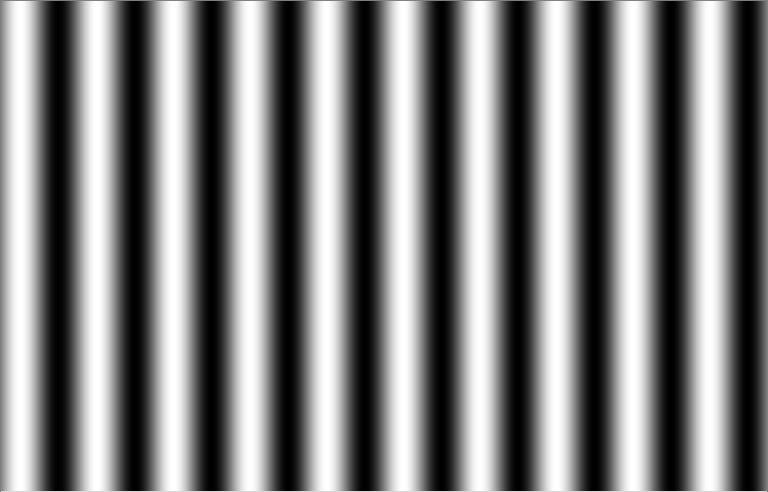
Reproduce this pattern procedurally as a Shadertoy shader.

```glsl
// Ten vertical bands whose brightness follows a pure sine wave from black to white,
// enclosed by a hairline frame: grey on the left, right and top, paler at the bottom.
// Lengths are in canvas heights; the frame is smoothed by its coverage of each pixel.

const float TAU = 6.2831853;
const float CYCLES = 10.0;
const float FRAME_WIDTH = 0.002;
const float FRAME_GREY = 0.5;
const float BASE_GREY = 0.85;

// Brightness of the grating, with t running from 0 to 1 across its span.
float sineGrating(float t, float cycles) {
    return 0.5 + 0.5 * sin(TAU * cycles * t);
}

// Share of a pixel covered by a line of the given width lying along an edge.
float edgeLine(float distanceToEdge, float width, float pixel) {
    return clamp((width - distanceToEdge) / pixel + 0.5, 0.0, 1.0);
}

void mainImage(out vec4 fragColor, in vec2 fragCoord) {
    float pixel = 1.0 / iResolution.y;
    vec2 size = vec2(iResolution.x * pixel, 1.0);
    vec2 p = fragCoord * pixel;

    // Grating, spanning the width between the side lines
    float across = (p.x - FRAME_WIDTH) / (size.x - 2.0 * FRAME_WIDTH);
    float shade = sineGrating(across, CYCLES);

    // Frame
    float base = edgeLine(p.y, FRAME_WIDTH, pixel);
    float sides = edgeLine(min(p.x, size.x - p.x), FRAME_WIDTH, pixel);
    float top = edgeLine(size.y - p.y, FRAME_WIDTH, pixel);
    shade = mix(shade, BASE_GREY, base);
    shade = mix(shade, FRAME_GREY, max(sides, top));

    fragColor = vec4(vec3(shade), 1.0);
}
```
